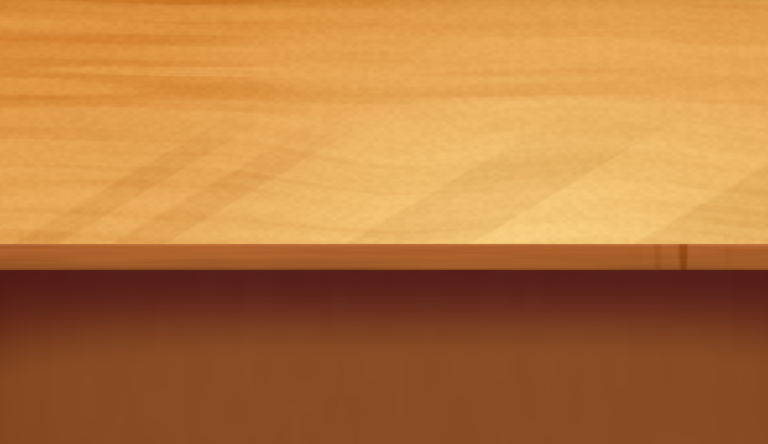
Reproduce this background procedurally as a WebGL 2 fragment shader.

```glsl
#version 300 es
precision highp float;
// A sunlit wooden table top with a thin front edge above a shaded brown wall.
// Stretched value noise makes the grain; slanted soft bands form window light,
// and smooth gradients shape the warm glow and the shadow under the table.

#define TABLE_Y 0.4505      // where the top surface meets its front edge
#define EDGE_Y 0.392        // underside of the front edge
#define BAND_SLOPE 0.6      // rise over run of the slanted light bands
#define BAND_SHADE 0.035    // darkness of the bands
#define GRAIN 0.085         // strength of the wood fibres
#define BUMP 0.028          // strength of the fine surface texture
#define SEAM 0.47           // depth of the seam between the two boards
#define SHADOW_REACH 0.20   // height of the shadow under the table

uniform vec2 u_resolution;
out vec4 fragColor;

const vec3 ORANGE = vec3(0.865, 0.560, 0.240);
const vec3 HONEY = vec3(0.955, 0.775, 0.465);
const vec3 EDGE_WOOD = vec3(0.660, 0.370, 0.165);
const vec3 SHADOW = vec3(0.345, 0.125, 0.100);
const vec3 WALL = vec3(0.540, 0.298, 0.142);

float hash(vec2 p) {
    return fract(sin(dot(p, vec2(127.1, 311.7))) * 43758.545);
}

float noise(vec2 p) {
    vec2 i = floor(p), f = fract(p);
    f = f * f * (3.0 - 2.0 * f);
    return mix(mix(hash(i), hash(i + vec2(1, 0)), f.x),
               mix(hash(i + vec2(0, 1)), hash(i + vec2(1, 1)), f.x), f.y);
}

// Layered noise centred on zero
float fbm(vec2 p) {
    float sum = 0.0, amp = 0.5;
    for (int i = 0; i < 4; i++) {
        sum += amp * (noise(p) - 0.5);
        p = p * 2.03 + 17.3;
        amp *= 0.5;
    }
    return sum;
}

// Long fibres, bent more strongly where waviness is high
float fibres(vec2 q, float waviness) {
    float y = q.y + waviness * (noise(q * vec2(2.2, 3.0)) - 0.5);
    float broad = fbm(vec2(q.x * 1.6, y * 34.0));
    float veins = smoothstep(0.56, 0.92, noise(vec2(q.x * 2.4 + 9.0, y * 62.0)));
    return broad - 0.32 * veins;
}

// Slanted shade between pairs of positions along the table edge
float lightBands(vec2 q) {
    vec2 spans[4] = vec2[4](vec2(0.03, 0.13), vec2(0.25, 0.37),
                            vec2(0.78, 1.06), vec2(1.43, 2.40));
    float s = q.x - (q.y - TABLE_Y) / BAND_SLOPE;
    float shade = 0.0;
    for (int i = 0; i < 4; i++) {
        shade += smoothstep(-0.012, 0.012, s - spans[i].x)
               * (1.0 - smoothstep(-0.008, 0.008, s - spans[i].y));
    }
    return shade * (1.0 - smoothstep(0.58, 0.80, q.y));
}

vec3 tableTop(vec2 uv, vec2 q) {
    float depth = (1.0 - uv.y) / (1.0 - TABLE_Y);
    vec2 d = vec2(uv.x - 0.66, depth - 0.95);
    float glow = exp(-d.x * d.x / 0.11 - d.y * d.y / 0.45);
    float light = 0.05 + 0.42 * depth + 0.23 * uv.x + 0.46 * glow;

    // The upper board is more orange on the left
    float upper = 1.0 - smoothstep(SEAM - 0.03, SEAM + 0.04, depth + 0.02 * sin(q.x * 5.0));
    float left = 1.0 - smoothstep(0.15, 0.75, uv.x);
    light -= 0.13 * upper * left;
    vec3 color = mix(ORANGE, HONEY, clamp(light, 0.0, 1.08));

    float grain = fibres(q, mix(0.09, 0.018, upper));
    float strength = GRAIN * (0.75 + 0.7 * upper * left);
    color += grain * strength * vec3(0.75, 1.1, 1.15);
    color += BUMP * (noise(q * vec2(85.0, 130.0)) - 0.5);
    color -= BAND_SHADE * lightBands(q) * vec3(0.8, 1.1, 1.0);
    return color - 0.05 * exp(-depth * 28.0);
}

vec3 frontEdge(vec2 uv, vec2 q) {
    float h = (uv.y - EDGE_Y) / (TABLE_Y - EDGE_Y);
    vec3 color = EDGE_WOOD * mix(0.93, 1.06, h);
    color += 0.10 * fbm(q * vec2(4.0, 90.0)) * vec3(1.0, 0.8, 0.5);
    // A few upright knots near the right end
    float knots = exp(-pow((uv.x - 0.895) / 0.045, 2.0));
    color -= 0.09 * knots * smoothstep(0.5, 0.9, noise(q * vec2(50.0, 14.0)));
    color += 0.05 * smoothstep(0.86, 1.0, h);
    return color * mix(0.88, 1.0, smoothstep(0.0, 0.14, h));
}

vec3 wallBelow(vec2 uv, vec2 q) {
    float drop = EDGE_Y - uv.y;
    float sides = exp(-uv.x * 9.0) + 0.5 * exp(-(1.0 - uv.x) * 10.0);
    float lit = smoothstep(0.01, SHADOW_REACH * (1.0 + 0.35 * sides), drop);
    vec3 color = mix(SHADOW, WALL, lit) - 0.02 * sides;
    return color + 0.008 * (noise(q * vec2(30.0, 12.0)) - 0.5);
}

void main() {
    vec2 uv = gl_FragCoord.xy / u_resolution;
    vec2 q = gl_FragCoord.xy / u_resolution.y;
    float soft = 0.8 / u_resolution.y;

    vec3 color = wallBelow(uv, q);
    color = mix(color, frontEdge(uv, q), smoothstep(-soft, soft, uv.y - EDGE_Y));
    color = mix(color, tableTop(uv, q), smoothstep(-soft, soft, uv.y - TABLE_Y));
    fragColor = vec4(clamp(color, 0.0, 1.0), 1.0);
}
```
